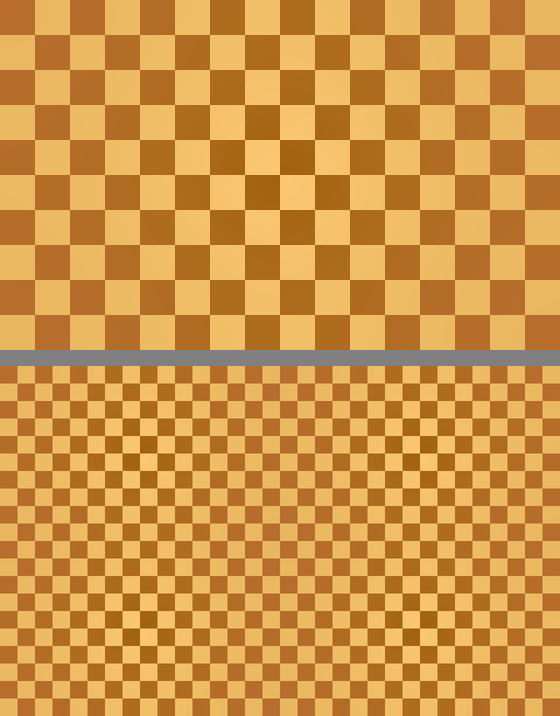
Top, the tile; bottom, the same tile 2 across and 2 down.
Write a WebGL 2 fragment shader that draws this pattern.

```glsl
#version 300 es
precision highp float;

uniform vec2 u_resolution;
out vec4 fragColor;

const float PI = 3.14159265;
const vec2 CHECKS = vec2(16.0, 10.0);  // even counts, so the board tiles
const vec3 LIGHT_CENTER = vec3(0.990, 0.782, 0.450);
const vec3 LIGHT_RIM    = vec3(0.915, 0.718, 0.378);
const vec3 DARK_CENTER  = vec3(0.625, 0.382, 0.052);
const vec3 DARK_MIDDLE  = vec3(0.678, 0.424, 0.115);
const vec3 DARK_RIM     = vec3(0.720, 0.427, 0.175);

// Checker sign from -1 to 1, with edges one pixel wide
float checker(vec2 cell, vec2 pixel) {
    vec2 wave = clamp(sin(PI * cell) / (0.5 * PI * pixel), -1.0, 1.0);
    return wave.x * wave.y;
}

// Distance from the center, 0 to 1, flat across the borders so that it wraps
float wrappedRadius(vec2 uv) {
    vec2 extent = CHECKS / CHECKS.x;
    return length(sin(PI * (uv - 0.5)) * extent) / length(extent);
}

void main() {
    vec2 uv = gl_FragCoord.xy / u_resolution;
    float radius = wrappedRadius(uv);

    // Radial shading of both woods
    vec3 light = mix(LIGHT_CENTER, LIGHT_RIM, radius);
    vec3 dark = mix(DARK_CENTER, DARK_MIDDLE, min(radius * 2.0, 1.0));
    dark = mix(dark, DARK_RIM, max(radius * 2.0 - 1.0, 0.0));

    // The lower left check is light
    float board = checker(uv * CHECKS, CHECKS / u_resolution);
    fragColor = vec4(mix(dark, light, 0.5 + 0.5 * board), 1.0);
}
```
